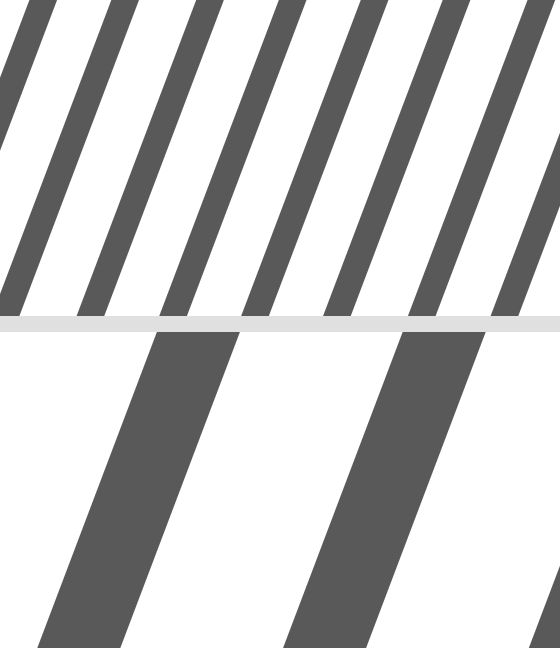
Top, the full canvas; bottom, a detail of the centre.
Reproduce this pattern procedurally as a Shadertoy shader.

```glsl
// Steep grey diagonal stripes on white, leaning to the right.
// Sheared coordinates turn each stripe into an interval; stripes repeat in
// groups of four whose spacing tightens slightly, then opens again.

const vec3 PAPER = vec3(1.0);
const vec3 INK = vec3(0.35);

// All lengths are fractions of the canvas height.
const float LEAN = 0.3785;        // sideways shift per unit of height
const float PITCH = 0.26215;      // mean horizontal stripe spacing
const float HALF_WIDTH = 0.0438;  // half the horizontal stripe width
const float ORIGIN = 0.2861;      // centre of a group's first stripe at the base
const float TIGHTEN = 0.0029;     // spacing lost per stripe within a group

// Small leftward shift of a stripe, repeating every four stripes.
float spacingShift(float index, float amount) {
    return -amount * max(mod(index, 4.0) - 0.8, 0.0);
}

// Signed perpendicular distance to the nearest stripe, negative inside.
float stripeDistance(vec2 p, float lean, float pitch, float halfWidth) {
    float x = p.x - lean * p.y - ORIGIN;
    float index = floor(x / pitch + 0.5);
    float centre = index * pitch + spacingShift(index, TIGHTEN);
    return (abs(x - centre) - halfWidth) * inversesqrt(1.0 + lean * lean);
}

// Edge coverage over one pixel.
float coverage(float dist, float pixel) {
    return clamp(0.5 - dist / pixel, 0.0, 1.0);
}

void mainImage(out vec4 fragColor, in vec2 fragCoord) {
    vec2 p = fragCoord / iResolution.y;
    float dist = stripeDistance(p, LEAN, PITCH, HALF_WIDTH);
    float ink = coverage(dist, 1.0 / iResolution.y);
    fragColor = vec4(mix(PAPER, INK, ink), 1.0);
}
```
